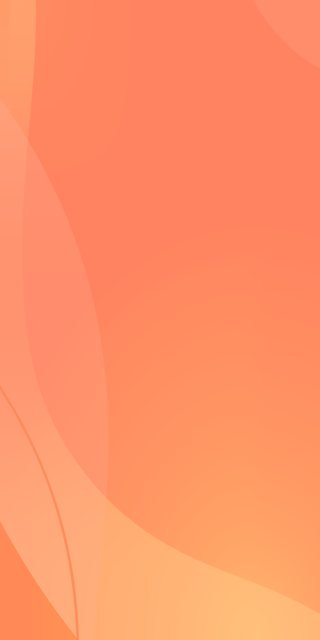
A Shadertoy shader for this background:

```glsl
// Warm coral backdrop with translucent curved sheets, a thin arc and a low golden glow.

const vec3 CORAL  = vec3(1.00, 0.515, 0.378);
const vec3 PEACH  = vec3(1.00, 0.80, 0.535);
const vec3 BLUSH  = vec3(1.00, 0.68, 0.58);
const vec3 ORANGE = vec3(1.00, 0.54, 0.345);
const vec3 EMBER  = vec3(0.99, 0.52, 0.32);

// Cubic curve between two knots, each given as (position, value, slope).
float curve(float t, vec3 a, vec3 b) {
    float span = b.x - a.x;
    float s = clamp((t - a.x) / span, 0.0, 1.0);
    float r = 1.0 - s;
    return a.y * r * r * (1.0 + 2.0 * s) + b.y * s * s * (3.0 - 2.0 * s)
         + span * s * r * (a.z * r - b.z * s);
}

// Two curves joined at the middle knot.
float curve2(float t, vec3 a, vec3 b, vec3 c) {
    return t < b.x ? curve(t, a, b) : curve(t, b, c);
}

float cover(float d, float soft) {
    return smoothstep(-soft, soft, d);
}

// Coral field warmed by an elliptical glow with faint stepped rings.
vec3 backdrop(vec2 p) {
    float d = length((p - vec2(0.8, 2.0)) * vec2(1.5, 1.0));
    float glow = clamp(1.0 - d / 1.3, 0.0, 1.0);
    float cell = glow * 22.0;
    float stepped = (floor(cell) + smoothstep(0.7, 1.0, fract(cell))) / 22.0;
    glow = mix(glow, stepped, 0.3);
    float core = glow * glow * glow * glow;
    vec3 col = CORAL + vec3(0.0, 0.13, 0.012) * glow + vec3(0.0, 0.08, 0.06) * core;
    float rim = smoothstep(1.22, 1.19, d) * smoothstep(0.85, 0.75, p.x);
    col.g += 0.008 * rim;
    // Slight warmth toward the upper left.
    col.g += 0.025 * smoothstep(0.45, 0.05, p.x) * smoothstep(0.6, 0.0, p.y);
    return col;
}

void mainImage(out vec4 fragColor, in vec2 fragCoord) {
    // Width spans 0..1; y runs downward from 0 to 2.
    vec2 uv = fragCoord / iResolution.xy;
    vec2 p = vec2(uv.x, 2.0 - 2.0 * uv.y);
    float soft = 0.8 / iResolution.x;

    vec3 col = backdrop(p);

    // Blush disc in the upper right corner.
    float corner = curve(p.x, vec3(0.789, 0.0, 1.65), vec3(1.0, 0.213, 0.5)) - p.y;
    col = mix(col, BLUSH, 0.2 * cover(corner, soft) * step(0.789, p.x));

    // Sweeping sheet down the left side and across the bottom.
    float side = curve2(p.y, vec3(0.0, 0.112, 0.02), vec3(0.755, 0.07, 0.0),
                        vec3(1.557, 0.333, 0.95)) - p.x;
    float hill = p.y - curve(p.x, vec3(0.333, 1.557, 1.0), vec3(1.0, 1.919, 0.6));
    float sheet = cover(max(side, hill), soft);
    float sheetAlpha = 0.08 + 0.25 * smoothstep(0.9, 0.0, p.y)
                     + 0.37 * smoothstep(0.9, 1.8, p.y);
    col = mix(col, PEACH, sheetAlpha * sheet);

    // Faint inner fold at the top left.
    float fold = cover(0.032 - 0.03 * p.y - p.x, soft) * smoothstep(0.3, 0.0, p.y);
    col = mix(col, ORANGE, 0.2 * fold);

    // Broad leaf, cut away at its lower left.
    float leafRight = curve2(p.y, vec3(0.307, 0.0, 0.72), vec3(1.354, 0.339, 0.01),
                             vec3(2.0, 0.289, -0.1)) - p.x;
    float leafLeft = curve(p.y, vec3(1.628, 0.0, 0.54), vec3(2.0, 0.245, 0.8)) - p.x;
    float leaf = cover(leafRight, soft) * step(0.307, p.y);
    float leafAlpha = mix(0.32, 0.24, smoothstep(0.3, 0.9, p.y));
    col = mix(col, BLUSH, leafAlpha * leaf);

    // Deep orange wedge beneath the leaf.
    vec3 wedge = ORANGE + vec3(0.0, 0.03, -0.02) * smoothstep(0.05, 0.25, p.x);
    col = mix(col, wedge, cover(leafLeft, soft) * step(1.628, p.y));

    // Thin ember arc.
    float arc = p.x - curve(p.y, vec3(1.211, 0.0, 0.65), vec3(2.0, 0.243, 0.03));
    float stroke = cover(0.0042 - abs(arc), soft) * step(1.205, p.y);
    col = mix(col, EMBER, 0.75 * stroke);

    fragColor = vec4(col, 1.0);
}
```
